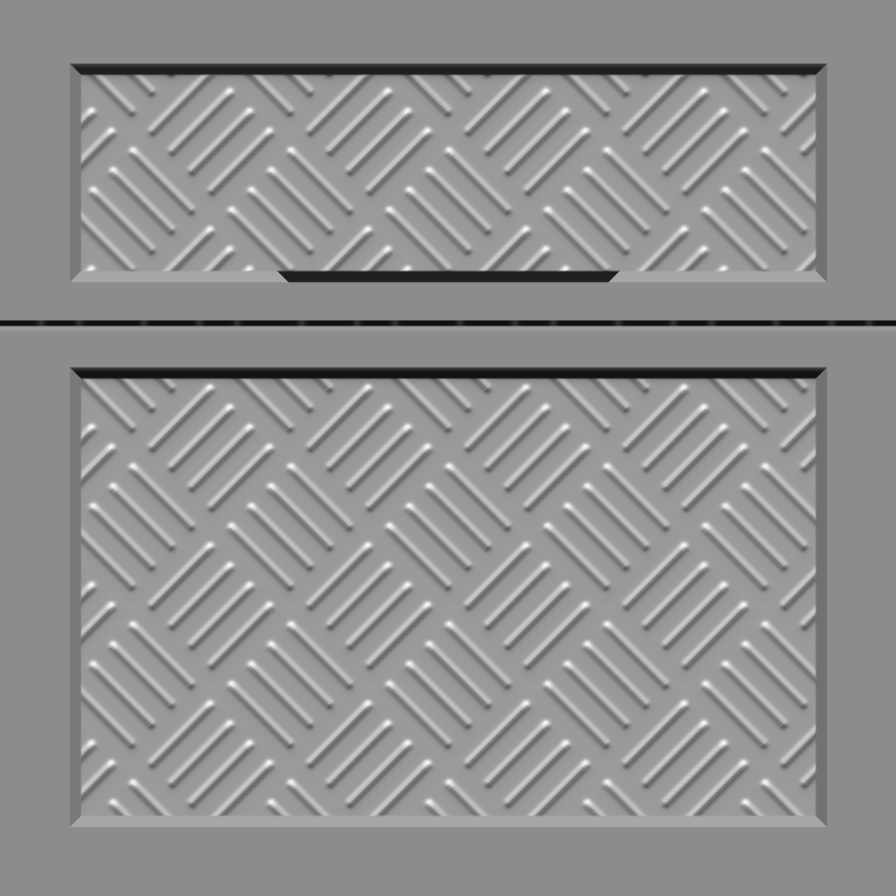
Reproduce this texture map procedurally as a Shadertoy shader.

```glsl
const float PERIOD = 0.1764;        // tread pattern repeat
const float BAR_STEP = 0.0313;      // spacing between bars of a group
const float BAR_HALF = 0.0455;      // half length of a bar
const float BEVEL = 0.0125;         // width of the recess walls
const float FRAME_TONE = 0.548;
const float PLATE_TONE = 0.61;

float bell(float x, float width) {
    return exp(-x * x / (width * width));
}

// Relief light of one raised bar lying along the x axis of q
float barShade(vec2 q, vec2 light) {
    vec2 away = q - vec2(clamp(q.x, -BAR_HALF, BAR_HALF), 0.0);
    float d = length(away);
    float facing = dot(away / max(d, 1e-5), light);
    float slope = bell(d - 0.0036, 0.0031);
    float lit = max(facing, 0.0) * slope * 0.23;
    float shadow = max(-facing, 0.0) * (slope * 0.20 + 0.06 * exp(-d / 0.010));
    float tip = 0.20 * bell(length(q - vec2(BAR_HALF, 0.001)), 0.0042);
    return lit - shadow + tip;
}

// Four parallel bars, rising to the right or, mirrored, to the left
float groupShade(vec2 p, vec2 center, float mirror) {
    vec2 q = mod(p - center + 0.5 * PERIOD, PERIOD) - 0.5 * PERIOD;
    q.x *= mirror;
    q = vec2(q.x + q.y, q.y - q.x) * 0.70711;
    vec2 light = normalize(vec2(1.0 - 0.12 * mirror, 1.0 + 0.12 * mirror));
    float shade = 0.0;
    for (int i = 0; i < 4; i++) {
        float offset = (float(i) - 1.5) * BAR_STEP;
        shade += barShade(q - vec2(0.0, offset), light);
    }
    return shade;
}

float treadPlate(vec2 p) {
    vec2 center = vec2(0.2357, 0.5);
    return PLATE_TONE + groupShade(p, center, 1.0)
         + groupShade(p, center + 0.5 * PERIOD, -1.0);
}

// Sunken panel with mitred walls around the plate
float addPanel(float base, float plate, vec2 p, vec2 lo, vec2 hi, float topTone, float px) {
    vec2 a = p - lo;
    vec2 b = hi - p;
    float side = min(a.x, b.x);
    float depth = min(side, min(a.y, b.y));
    float wall = mix(0.475, 0.445, step(b.x, a.x));
    wall = mix(wall, 0.65, smoothstep(-px, px, side - a.y));
    float topWall = mix(0.24, topTone, smoothstep(0.0, 0.5 * BEVEL, b.y));
    wall = mix(wall, topWall, smoothstep(-px, px, side - b.y));
    float floorTone = plate - 0.10 * exp(-max(b.y - BEVEL, 0.0) / 0.004);
    float soft = max(px, 0.0016);
    float tone = mix(wall, floorTone, smoothstep(-soft, soft, depth - BEVEL));
    return mix(base, tone, smoothstep(-px, px, depth));
}

// Dark seam between drawers with faint repeating glints
float addSeam(float base, vec2 p, float y, float px) {
    float d = abs(p.y - y);
    float cell = fract((p.x - 0.337) / PERIOD + 0.1);
    float glint = bell(cell - 0.1, 0.025) + bell(cell - 0.45, 0.025) + bell(cell - 0.69, 0.025);
    float seam = 0.06 + 0.13 * glint;
    float lip = 0.06 * bell(p.y - y + 0.0065, 0.003);
    return mix(base + lip, seam, 1.0 - smoothstep(-px, px, d - 0.0031));
}

void mainImage(out vec4 fragColor, in vec2 fragCoord) {
    vec2 p = fragCoord / iResolution.xy;
    float px = 1.0 / min(iResolution.x, iResolution.y);
    float plate = treadPlate(p);

    // Frame, seam and the two recessed panels
    float tone = addSeam(FRAME_TONE, p, 0.6393, px);
    tone = addPanel(tone, plate, p, vec2(0.078, 0.685), vec2(0.923, 0.929), 0.12, px);
    tone = addPanel(tone, plate, p, vec2(0.078, 0.077), vec2(0.923, 0.590), 0.07, px);
    fragColor = vec4(vec3(clamp(tone, 0.0, 1.0)), 1.0);
}
```
